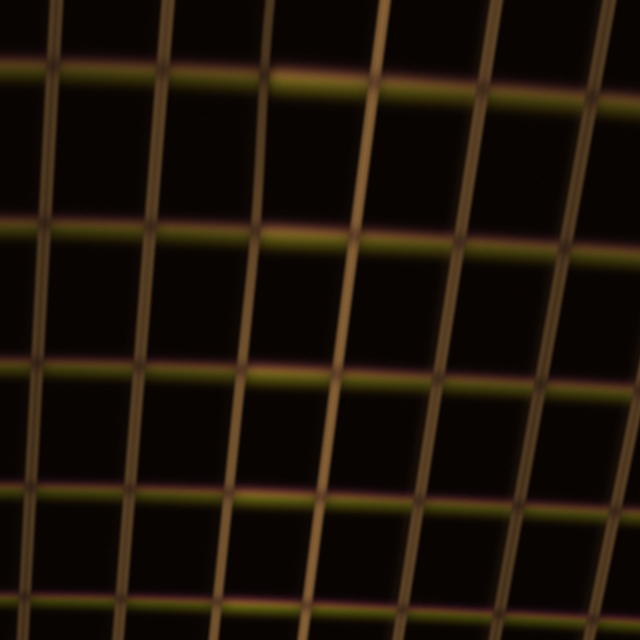
Reproduce this pattern procedurally as a Shadertoy shader.

```glsl
// Dim, softly focused wire grid in perspective, with colour-fringed crossbars.

const int UPRIGHTS = 8;
const int BARS = 5;
const vec3 BACKGROUND = vec3(0.034, 0.016, 0.008);
const vec3 UPRIGHT_COLOR = vec3(0.46, 0.33, 0.185);
const vec3 BAR_COLOR = vec3(0.45, 0.345, 0.15);
const vec3 OLIVE_COLOR = vec3(0.13, 0.10, 0.012);
const vec3 FRINGE = vec3(-0.0015, 0.0015, -0.0045); // vertical shift per channel

const float TOP_START = 0.0885, TOP_STEP = 0.1724;
const float BOTTOM_START = 0.0352, BOTTOM_STEP = 0.1471;
const float UPRIGHT_SOFTNESS = 0.0042;
const float BAR_START = 0.1025, BAR_STEP = 0.2474, BAR_SHRINK = 0.885;
const float GRAIN = 0.006;

// Individual character of each upright: brightness, half width, sideways shift.
const float LIGHT[8] = float[8](0.66, 0.74, 0.94, 1.03, 0.78, 0.68, 0.72, 0.68);
const float HALF_WIDTH[8] = float[8](0.0100, 0.0098, 0.0078, 0.0085, 0.0095, 0.0102, 0.0098, 0.0100);
const float SHIFT[8] = float[8](0.0, 0.002, 0.004, -0.004, -0.002, 0.002, 0.002, 0.0);

float layeredSines(vec2 p) {
    float sum = 0.0;
    float amplitude = 0.5;
    for (int i = 0; i < 4; i++) {
        p = mat2(0.8, 0.6, -0.6, 0.8) * p * 1.37 + 1.7;
        sum += amplitude * sin(p.x + 1.8 * sin(p.y * 0.73)) * sin(p.y + 1.3 * sin(p.x * 0.61));
        amplitude *= 0.75;
    }
    return sum;
}

float bump(float d, float width) {
    return exp(-d * d / (width * width));
}

// Horizontal position of an upright at depth t, measured from the top.
float uprightX(int i, float t) {
    float k = float(i);
    float x = mix(TOP_START + TOP_STEP * k, BOTTOM_START + BOTTOM_STEP * k, t) + SHIFT[i];
    if (i == 2) x -= 0.015 * (1.0 - smoothstep(0.0, 0.42, t)); // bent wire
    return x;
}

// Height of a crossbar, measured down from the top.
float barY(float k, float x) {
    float left = BAR_START + BAR_STEP * (1.0 - pow(BAR_SHRINK, k)) / (1.0 - BAR_SHRINK);
    float drop = 0.039 + 0.0196 * exp(-0.8 * k);
    return left + drop * pow(x, 1.45);
}

// Light along a bar: jumps at the third upright, then fades to the right.
float barLight(float cell) {
    float leftSide = 0.60 + 0.06 * clamp(cell, 0.0, 2.0);
    float rightSide = 0.67 + 0.30 * exp(-0.45 * pow(max(cell - 2.0, 0.0), 2.0));
    return mix(leftSide, rightSide, smoothstep(1.96, 2.08, cell));
}

void mainImage(out vec4 fragColor, in vec2 fragCoord) {
    vec2 uv = fragCoord / iResolution.xy;
    float x = uv.x;
    float t = 1.0 - uv.y;
    float start = mix(TOP_START, BOTTOM_START, t);
    float cell = (x - start) / mix(TOP_STEP, BOTTOM_STEP, t);

    // Crossbars, softened differently in each colour channel
    vec3 bars = vec3(0.0);
    float crossing = 0.0;
    float light = barLight(cell);
    for (int i = 0; i < BARS; i++) {
        float k = float(i);
        float width = mix(0.0145, 0.0088, k / 4.0) * mix(0.80, 1.22, light);
        float d = t - barY(k, x);
        vec3 q = (vec3(d) - FRINGE) / width;
        bars += BAR_COLOR * light * exp(-q * q);
        bars += OLIVE_COLOR * light * bump(d - 1.25 * width, 0.8 * width);
        crossing = max(crossing, bump(d + 0.002, width));
    }

    // Uprights, with soft edges and a dark or bright core
    vec3 wires = vec3(0.0);
    vec3 halo = vec3(0.0);
    float coverage = 0.0;
    float shade = 0.0;
    for (int i = 0; i < UPRIGHTS; i++) {
        float d = x - uprightX(i, t);
        float halfWidth = HALF_WIDTH[i] * mix(1.06, 0.92, t);
        float brightness = LIGHT[i];
        if (i == 2) {
            float lower = smoothstep(0.08, 0.62, t);
            brightness *= mix(0.64, 1.0, lower);
            halfWidth *= mix(0.9, 1.05, lower);
        }
        float mask = 1.0 - smoothstep(halfWidth - UPRIGHT_SOFTNESS, halfWidth + UPRIGHT_SOFTNESS, abs(d));
        float core = 1.0 + 0.7 * (LIGHT[i] - 0.88) * bump(d, 0.0032);
        wires += UPRIGHT_COLOR * brightness * core * mask;
        coverage = max(coverage, mask);
        shade = max(shade, bump(d, 0.017));
        float ghost = i > 3 ? 0.10 : 0.04;
        halo += UPRIGHT_COLOR * ghost * bump(d + 0.012, 0.010);
    }

    // Crossings sink into shadow
    bars *= 1.0 - 0.30 * shade;
    wires *= 1.0 - 0.30 * crossing * vec3(0.85, 1.05, 0.8);

    vec3 color = BACKGROUND + halo + bars;
    color = color * (1.0 - coverage) + wires;
    color += GRAIN * layeredSines(uv * 260.0) * vec3(1.0, 0.65, 0.45);
    fragColor = vec4(clamp(color, 0.0, 1.0), 1.0);
}
```
